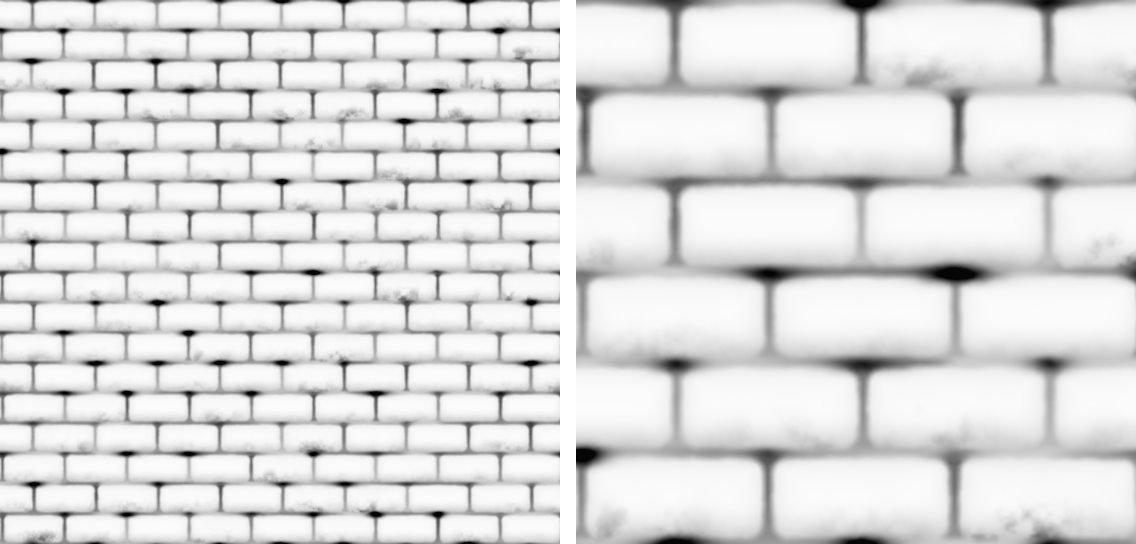
Left, the full canvas; right, a detail of the centre.
Reproduce this texture map procedurally as a WebGL 1 fragment shader.

```glsl
precision highp float;
// Pale rounded bricks in running bond, with soft joints, sooty gaps and faint stains.
uniform vec2 u_resolution;

const vec2 BRICKS = vec2(9.0, 18.0);   // bricks across, rows up
const float BRICK_ASPECT = 2.056;      // brick pitch in row heights
const float GRID = 18.0;               // noise cells across the canvas
const float WHITE = 0.988;

float hash(vec2 p) {
  vec3 h = fract(vec3(p.xyx) * 0.1031);
  h += dot(h, h.yzx + 33.33);
  return fract((h.x + h.y) * h.z);
}

// Value noise that wraps after the given number of cells
float noise(vec2 p, float period) {
  vec2 cell = floor(p);
  vec2 f = fract(p);
  f = f * f * (3.0 - 2.0 * f);
  vec2 a = mod(cell, period);
  vec2 b = mod(cell + 1.0, period);
  return mix(mix(hash(a), hash(vec2(b.x, a.y)), f.x),
             mix(hash(vec2(a.x, b.y)), hash(b), f.x), f.y);
}

float fbm(vec2 p, float period) {
  float sum = 0.0;
  float amplitude = 0.53;
  for (int i = 0; i < 4; i++) {
    sum += amplitude * noise(p, period);
    p *= 2.0;
    period *= 2.0;
    amplitude *= 0.5;
  }
  return sum;
}

float roundedBox(vec2 p, vec2 halfSize, float radius) {
  vec2 q = abs(p) - halfSize + radius;
  return length(max(q, 0.0)) + min(max(q.x, q.y), 0.0) - radius;
}

// Horizontal shift of a row, in bricks
float rowOffset(float row) {
  float r = mod(row, BRICKS.y);
  return 0.035 + 0.49 * mod(r, 2.0) + 0.06 * (hash(vec2(r, 7.0)) - 0.5);
}

// Hash of a brick or joint, wrapping at the canvas edges
float cellHash(vec2 id, float seed) {
  return hash(mod(id, BRICKS) + seed);
}

// Flat dark wedge where an upright joint meets the brick above it
float soot(vec2 p, float rough) {
  float boundary = floor(p.y + 0.5);
  float x = p.x - rowOffset(boundary - 1.0);
  float joint = floor(x + 0.5);
  vec2 id = vec2(joint, boundary);
  float dx = abs(x - joint) * BRICK_ASPECT;
  float dy = p.y - boundary + 0.01 + 0.05 * (rough - 0.5);
  float chance = cellHash(id, 31.0);
  float strength = 0.4 + 1.3 * chance * chance;
  float width = mix(0.17, 0.36, cellHash(id, 53.0));
  float height = mix(0.055, 0.085, chance) * (dy < 0.0 ? 1.25 : 1.0);
  return strength * exp(-pow(dx / width, 1.6) - dy * dy / (height * height));
}

// Darkness of the joints: light beds and stronger uprights
float jointDarkness(vec2 local, vec2 jointId, float patches) {
  float upright = smoothstep(0.82, 0.98, abs(local.x));
  float bed = 0.10 + 0.28 * smoothstep(0.35, 0.75, patches);
  float side = mix(0.20, 0.62, cellHash(jointId, 11.0));
  side *= mix(0.65, 1.0, smoothstep(-0.5, 0.2, local.y));
  return mix(bed, side, upright * (1.0 - smoothstep(0.38, 0.5, abs(local.y))));
}

// Shade and speckled grime gathering on the lower part of a brick
float grime(vec2 local, vec2 brickId, float speckle) {
  float low = 1.0 - smoothstep(-0.48, 0.08, local.y);
  float dirt = cellHash(brickId, 71.0);
  float side = mix(-0.5, 0.5, cellHash(brickId, 83.0));
  float spread = exp(-pow(abs(local.x - side) / 0.6, 2.0));
  float stain = smoothstep(0.38, 0.78, speckle) * spread * dirt * dirt;
  return low * low * (0.09 + 0.10 * speckle) + low * stain * 0.55 + 0.02 * speckle * dirt;
}

void main() {
  vec2 uv = gl_FragCoord.xy / u_resolution;
  vec2 grid = uv * GRID;
  float rough = fbm(grid * 4.0, GRID * 4.0);
  float speckle = fbm(grid * 3.0 + 5.0, GRID * 3.0);
  float patches = noise(grid + 2.5, GRID);

  // Brick layout
  vec2 p = uv * BRICKS;
  float row = floor(p.y);
  float x = p.x - rowOffset(row);
  vec2 brickId = vec2(floor(x), row);
  vec2 jointId = vec2(floor(x + 0.5), row);
  vec2 local = (vec2(fract(x), fract(p.y)) - 0.5) * vec2(BRICK_ASPECT, 1.0);

  // Soft edge of the brick
  vec2 halfSize = vec2(0.5 * BRICK_ASPECT, 0.5) - 0.035;
  float d = roundedBox(local, halfSize, 0.2) + 0.045 * (rough - 0.5);
  float gap = smoothstep(-0.075, 0.05, d);
  float halo = 0.09 * exp(min(d, 0.0) / 0.1);

  // Layers of darkness
  float dark = gap * jointDarkness(local, jointId, patches) + halo;
  dark += (1.0 - gap) * grime(local, brickId, speckle);
  dark = 1.0 - (1.0 - min(dark, 1.0)) * (1.0 - min(soot(p, rough), 0.97));
  gl_FragColor = vec4(vec3(WHITE * (1.0 - dark)), 1.0);
}
```
